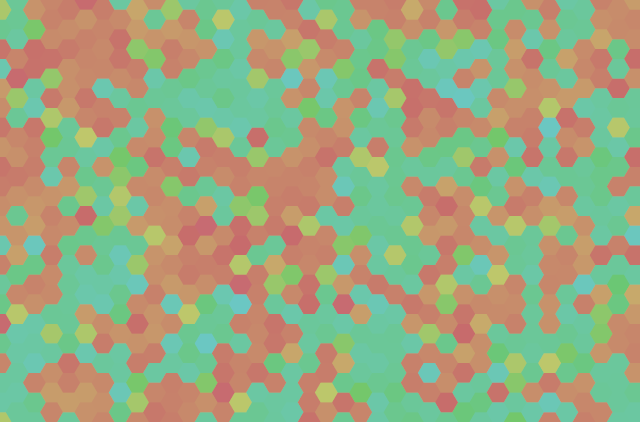
Write a Shadertoy shader that draws this pattern.

```glsl
// Flat-topped hexagon mosaic in clustered warm and cool pastel hues.

const float ROWS = 21.5;          // hexagons per canvas height
const float COLUMN_STEP = 0.0407; // column spacing in canvas heights
const float SATURATION = 0.46;
const float BRIGHTNESS = 0.78;
const float ACCENT_SHARE = 0.09;  // fraction of yellow-green cells
const int SAMPLES = 3;            // antialiasing samples per axis
const vec2 LATTICE = vec2(1.7320508, 1.0);

float hash(vec2 p, float seed) {
    vec3 q = fract(vec3(p.xyx) * vec3(0.1031, 0.1030, 0.0973) + seed * 0.137);
    q += dot(q, q.yzx + 33.33);
    return fract((q.x + q.y) * q.z);
}

vec2 gradient(vec2 corner, float seed) {
    float angle = 6.2831853 * hash(corner, seed);
    return vec2(cos(angle), sin(angle));
}

float gradientNoise(vec2 p, float seed) {
    vec2 i = floor(p), f = fract(p);
    vec2 u = f * f * f * (f * (f * 6.0 - 15.0) + 10.0);
    vec2 e = vec2(0.0, 1.0);
    float a = dot(gradient(i, seed), f);
    float b = dot(gradient(i + e.yx, seed), f - e.yx);
    float c = dot(gradient(i + e.xy, seed), f - e.xy);
    float d = dot(gradient(i + e.yy, seed), f - e.yy);
    return mix(mix(a, b, u.x), mix(c, d, u.x), u.y);
}

vec3 hsv(float hue, float saturation, float value) {
    vec3 ramp = clamp(abs(fract(hue + vec3(0.0, 2.0, 1.0) / 3.0) * 6.0 - 3.0) - 1.0, 0.0, 1.0);
    return value * mix(vec3(1.0), ramp, saturation);
}

// Nearest centre of two interleaved rectangular lattices
vec2 hexCenter(vec2 p) {
    vec2 a = floor(p / LATTICE + 0.5) * LATTICE;
    vec2 b = (floor(p / LATTICE) + 0.5) * LATTICE;
    return dot(p - a, p - a) < dot(p - b, p - b) ? a : b;
}

// Warm and cool clusters with single-cell strays and accents
float cellHue(vec2 center) {
    vec2 id = floor(2.0 * center / LATTICE + 0.5) + 100.0;
    float cluster = gradientNoise(center * 0.27 + 7.3, 1.0);
    float side = cluster + 0.8 * (hash(id, 2.0) - 0.5);
    float calm = smoothstep(0.1, 0.5, abs(side));
    float jitter = hash(id, 3.0) + hash(id, 4.0) - 1.0;
    float spread = mix(0.075, 0.035, calm);
    float hue = (side < 0.02 ? 0.052 : 0.42) + spread * jitter;
    float accent = mix(0.18, 0.32, hash(id, 5.0));
    return hash(id, 6.0) < ACCENT_SHARE ? accent : hue;
}

vec3 mosaic(vec2 uv) {
    vec2 p = uv * vec2(0.5 * LATTICE.x / COLUMN_STEP, ROWS);
    return hsv(cellHue(hexCenter(p)), SATURATION, BRIGHTNESS);
}

void mainImage(out vec4 fragColor, in vec2 fragCoord) {
    // Average the samples in approximately linear light
    vec3 light = vec3(0.0);
    for (int y = 0; y < SAMPLES; y++) {
        for (int x = 0; x < SAMPLES; x++) {
            vec2 offset = (vec2(x, y) + 0.5) / float(SAMPLES) - 0.5;
            vec3 color = mosaic((fragCoord + offset) / iResolution.y);
            light += color * color;
        }
    }
    fragColor = vec4(sqrt(light / float(SAMPLES * SAMPLES)), 1.0);
}
```
